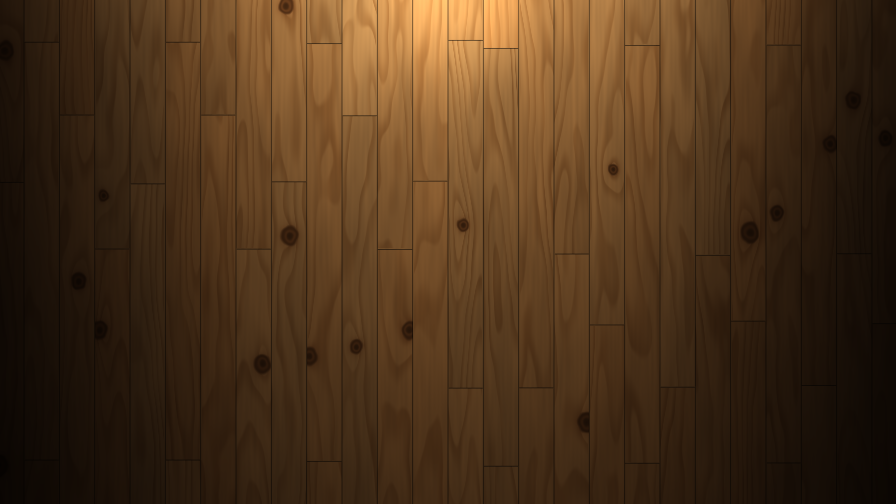
Write a WebGL 2 fragment shader that draws this texture.

```glsl
#version 300 es
precision highp float;

uniform vec2 u_resolution;
out vec4 fragColor;

vec2 hash2(vec2 p) {
    p = vec2(dot(p, vec2(127.1, 311.7)), dot(p, vec2(269.5, 183.3)));
    return fract(sin(p) * 43758.5);
}

float cornerSlope(vec2 cell, vec2 offset) {
    return dot(hash2(cell) * 2.0 - 1.0, offset);
}

float gradientNoise(vec2 p) {
    vec2 i = floor(p), f = fract(p);
    vec2 s = f * f * f * (f * (f * 6.0 - 15.0) + 10.0);
    vec2 e = vec2(1.0, 0.0);
    float low = mix(cornerSlope(i, f), cornerSlope(i + e, f - e), s.x);
    float high = mix(cornerSlope(i + e.yx, f - e.yx), cornerSlope(i + 1.0, f - 1.0), s.x);
    return mix(low, high, s.y);
}

// Height of one end joint in a column; the stagger repeats every four columns
float jointHeight(float column) {
    int k = int(mod(column, 4.0));
    vec4 leftSteps = vec4(0.917, 0.769, 0.505, 0.639);
    vec4 rightSteps = vec4(0.359, 0.907, 0.234, 0.495);
    float jitter = (hash2(vec2(column, 5.0)).x - 0.5) * 0.008;
    return (column < 1.0 ? leftSteps[k] : rightSteps[k]) + jitter;
}

// Antialiased coverage of a thin line
float lineCoverage(float distanceToLine, float halfWidth, float pixel) {
    float coverage = clamp((halfWidth - distanceToLine) / pixel + 0.5, 0.0, 1.0);
    return coverage * min(1.0, 0.4 + 2.0 * halfWidth / pixel);
}

void main() {
    float pixel = 1.0 / u_resolution.y;
    vec2 p = gl_FragCoord.xy * pixel;
    p.x -= 0.5 * u_resolution.x * pixel;

    // Plank layout
    float plankWidth = 0.0701;
    float column = floor(p.x / plankWidth);
    float plankLength = column == 0.0 ? 0.69 : 0.829;
    float along = p.y - jointHeight(column);
    float row = floor(along / plankLength);
    along -= row * plankLength;
    float across = fract(p.x / plankWidth) - 0.5;
    vec2 id = vec2(column, row);
    vec2 variation = hash2(id + 17.0);
    vec2 seed = floor(hash2(id + 3.0) * 90.0);

    // One possible knot per plank, sometimes cut by the plank edge
    vec2 knotPlace = hash2(id + 41.0);
    vec2 knotTraits = hash2(id + 67.0);
    vec2 toKnot = vec2((across - (knotPlace.x - 0.5) * 0.95) * plankWidth,
                       (along - mix(0.1, 0.9, knotPlace.y) * plankLength) * 0.85);
    float hasKnot = step(knotTraits.x, 0.62);
    float knotRadius = mix(0.009, 0.021, knotTraits.y);
    float knotDistance = length(toKnot) + 0.004 * gradientNoise(toKnot * 70.0 + seed);
    float knotRatio = knotDistance / knotRadius;

    // Growth rings bend around the knot
    vec2 grainSpace = vec2(across, along);
    float rings = 4.6 * gradientNoise(grainSpace * vec2(1.2, 1.9) + seed)
                + 0.45 * gradientNoise(grainSpace * vec2(2.5, 11.0) + seed.yx)
                + (variation.x - 0.5) * 5.0 * across
                + hasKnot * 2.0 * exp(-length(toKnot * vec2(1.0, 0.5)) / (knotRadius * 1.4));
    float phase = fract(rings);
    float lateWood = smoothstep(0.4, 0.88, phase) * (1.0 - smoothstep(0.88, 1.0, phase));
    lateWood *= 1.0 - smoothstep(0.25, 0.8, fwidth(rings));
    lateWood *= 0.7 + 0.8 * gradientNoise(grainSpace * vec2(1.0, 5.0) + seed + 11.0);

    // Wood tint: plank tone, blotches, fibres and rings
    float blotch = gradientNoise(grainSpace * vec2(1.5, 6.0) + seed + 31.0);
    float fibre = gradientNoise(vec2(p.x * 150.0, p.y * 9.0) + seed);
    vec3 wood = vec3(1.0 + (variation.y - 0.5) * 0.13 + 0.1 * blotch + 0.09 * fibre);
    wood *= mix(vec3(1.01), vec3(1.0, 0.94, 0.87), variation.x);
    wood *= mix(vec3(1.01), vec3(0.83, 0.76, 0.67), lateWood * 0.85);

    // Knot body with halo, inner rings and dark heart
    wood *= 1.0 - hasKnot * vec3(0.1, 0.15, 0.19) * exp(-max(knotRatio - 1.0, 0.0) * 2.5);
    float soft = pixel / knotRadius;
    float knotBody = hasKnot * (1.0 - smoothstep(0.82 - soft * 0.5, 1.0 + soft * 0.5, knotRatio));
    vec3 knotTint = vec3(0.6, 0.48, 0.38) * (0.95 + 0.08 * sin(knotRatio * 16.0));
    knotTint *= 1.0 - 0.22 * smoothstep(0.6, 0.95, knotRatio);
    knotTint *= 1.0 - 0.35 * (1.0 - smoothstep(0.1, 0.4, knotRatio));
    wood = mix(wood, knotTint, knotBody);

    // Dark seams between planks
    float sideGap = (0.5 - abs(across)) * plankWidth;
    float endGap = min(along, plankLength - along);
    float seam = lineCoverage(min(sideGap, endGap), 0.0009, pixel);
    wood *= 1.0 - 0.55 * seam;

    // Warm lamp above the top centre, fading down and to the sides
    vec2 fromLamp = p - vec2(0.0, 1.0);
    float side = p.x * p.x;
    float light = 0.79 * exp(1.17 * fromLamp.y - 1.75 * side - 0.65 * side * side);
    light += 0.27 * exp(-dot(fromLamp, fromLamp) * 40.0);
    vec3 lamp = pow(vec3(light), vec3(1.0, 1.07, 1.15)) * vec3(1.0, 0.75, 0.45);

    fragColor = vec4(clamp(wood * lamp, 0.0, 1.0), 1.0);
}
```
